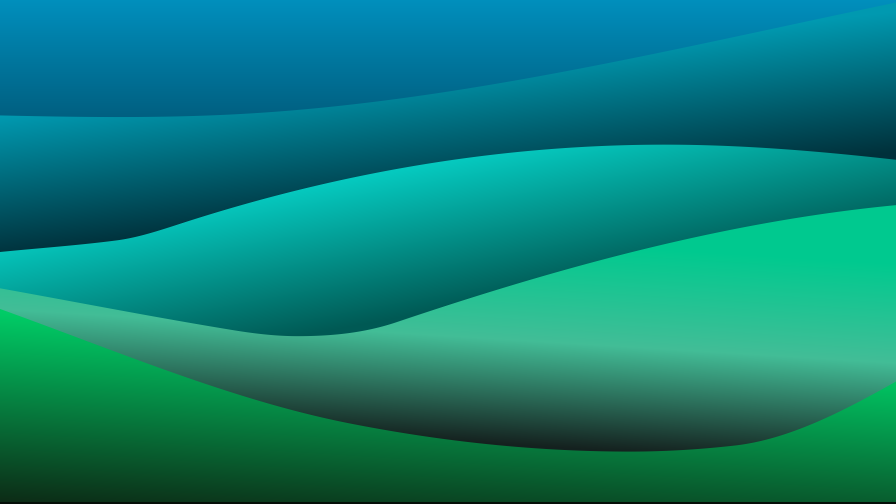
A WebGL 1 fragment shader for this background:

```glsl
precision highp float;
// Layered rolling waves, from a blue sky down to a green foreground.
// Each crest is a smooth chain of cubic Hermite spans, and each layer is
// filled with a slightly tilted linear gradient and painted back to front.

uniform vec2 u_resolution;

// Cubic Hermite span between knots given as (x, height, slope).
float span(float x, vec3 a, vec3 b) {
  float width = b.x - a.x;
  float t = clamp((x - a.x) / width, 0.0, 1.0);
  float s = 1.0 - t;
  return a.y * s * s * (1.0 + 2.0 * t) + b.y * t * t * (3.0 - 2.0 * t)
       + width * t * s * (a.z * s - b.z * t);
}

// Crest through five knots ordered from left to right.
float crest(float x, vec3 a, vec3 b, vec3 c, vec3 d, vec3 e) {
  if (x < b.x) return span(x, a, b);
  if (x < c.x) return span(x, b, c);
  if (x < d.x) return span(x, c, d);
  return span(x, d, e);
}

// Downward gradient position: 0 at the tilted start line, 1 after depth.
float ramp(vec2 uv, float start, float tilt, float depth) {
  return clamp((start + tilt * uv.x - uv.y) / depth, 0.0, 1.0);
}

// Paints a layer below the given height with a one-pixel soft edge.
vec3 paintBelow(vec3 base, vec3 layer, float height, float y, float pixel) {
  return mix(base, layer, clamp((height - y) / pixel + 0.5, 0.0, 1.0));
}

void main() {
  vec2 uv = gl_FragCoord.xy / u_resolution;
  float x = uv.x;
  float pixel = 1.0 / u_resolution.y;

  // Crest heights, back to front
  vec3 tealMiddle = vec3(0.26, 0.773, 0.09);
  float tealCrest = x < tealMiddle.x
    ? span(x, vec3(0.0, 0.771, -0.04), tealMiddle)
    : span(x, tealMiddle, vec3(1.0, 0.995, 0.37));
  float turquoiseCrest = crest(x,
    vec3(0.0, 0.5, 0.178), vec3(0.13, 0.523, 0.23), vec3(0.208, 0.56, 0.57),
    vec3(0.742, 0.713, 0.0), vec3(1.0, 0.683, -0.2));
  float mintCrest = crest(x,
    vec3(0.0, 0.428, -0.32), vec3(0.26, 0.345, -0.29), vec3(0.332, 0.333, 0.0),
    vec3(0.443, 0.361, 0.6), vec3(1.0, 0.593, 0.17));
  float greenCrest = crest(x,
    vec3(0.0, 0.387, -0.64), vec3(0.39, 0.16, -0.35), vec3(0.703, 0.104, 0.0),
    vec3(0.82, 0.116, 0.2), vec3(1.0, 0.243, 1.0));

  // Layer fills
  vec3 sky = mix(vec3(0.0, 0.56, 0.74), vec3(0.0, 0.37, 0.50),
                 ramp(uv, 1.0, 0.0, 0.235));
  vec3 teal = mix(vec3(0.0, 0.60, 0.69), vec3(0.0, 0.19, 0.23),
                  ramp(uv, 0.769, 0.208, 0.278));
  vec3 turquoise = mix(vec3(0.02, 0.79, 0.75), vec3(0.0, 0.35, 0.33),
                       ramp(uv, 0.516, 0.329, 0.292));
  vec3 mint = mix(vec3(0.0, 0.79, 0.56), vec3(0.26, 0.74, 0.59),
                  ramp(uv, 0.583, -0.107, 0.197));
  mint = mix(mint, vec3(0.08, 0.13, 0.12), ramp(uv, 0.387, -0.107, 0.208));
  vec3 green = mix(vec3(0.0, 0.80, 0.40), vec3(0.05, 0.12, 0.06),
                   ramp(uv, 0.38, -0.118, 0.405));

  // Composite, ending with a thin dark line along the bottom
  vec3 color = paintBelow(sky, teal, tealCrest, uv.y, pixel);
  color = paintBelow(color, turquoise, turquoiseCrest, uv.y, pixel);
  color = paintBelow(color, mint, mintCrest, uv.y, pixel);
  color = paintBelow(color, green, greenCrest, uv.y, pixel);
  color = paintBelow(color, vec3(0.02, 0.06, 0.03), 0.004, uv.y, pixel);

  gl_FragColor = vec4(color, 1.0);
}
```
